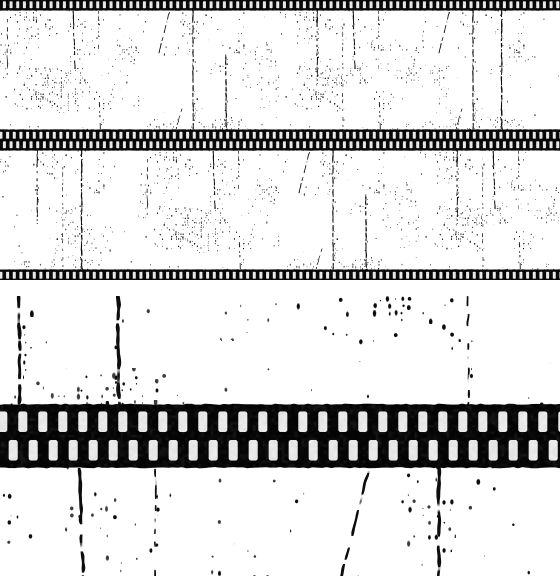
Top, the full canvas; bottom, a detail of the centre.
Reproduce this pattern procedurally as a Shadertoy shader.

```glsl
// Two scratched film strips, one above the other, with perforated black borders.
// Each strip is four unit frames wide; the lower one is slid along by one frame.
// Bit masks choose the scratches of each frame, and hashed specks add the dust.

float hash(vec2 p) {
    vec3 q = fract(p.xyx * 0.1031);
    q += dot(q, q.yzx + 33.33);
    return fract((q.x + q.y) * q.z);
}

float noise(vec2 p) {
    vec2 i = floor(p), f = fract(p);
    f *= f * (3.0 - 2.0 * f);
    return mix(mix(hash(i), hash(i + vec2(1, 0)), f.x),
               mix(hash(i + vec2(0, 1)), hash(i + vec2(1, 1)), f.x), f.y);
}

// Antialiased coverage of a shape from its signed distance
float cover(float dist, float px) {
    return clamp(0.5 - dist / px, 0.0, 1.0);
}

float roundBox(vec2 p, vec2 halfSize, float radius) {
    vec2 q = abs(p) - halfSize + radius;
    return length(max(q, 0.0)) + min(max(q.x, q.y), 0.0) - radius;
}

// Scratch as (top x, bottom x, top depth, bottom depth), heaviest first
const int SCRATCHES = 11;
const vec4 scratch[SCRATCHES] = vec4[SCRATCHES](
    vec4(0.583, 0.583, 0.05, 0.95), vec4(0.612, 0.617, 0.39, 0.95),
    vec4(0.378, 0.380, 0.05, 0.95), vec4(0.521, 0.537, 0.05, 0.50),
    vec4(0.266, 0.266, 0.05, 0.60), vec4(0.711, 0.719, 0.73, 0.95),
    vec4(0.219, 0.135, 0.05, 0.38), vec4(0.307, 0.255, 0.75, 0.93),
    vec4(0.052, 0.052, 0.05, 0.56), vec4(0.448, 0.448, 0.12, 0.95),
    vec4(0.703, 0.703, 0.05, 0.35));
// Bit n is set where frame n carries that scratch
const int frameMask[SCRATCHES] = int[SCRATCHES](17, 4, 20, 10, 9, 10, 20, 20, 2, 9, 10);

// Returns scratch ink in x and the dustiness around the scratches in y
vec2 scratches(vec2 p, int frame, float px) {
    vec2 result = vec2(0.0);
    for (int i = 0; i < SCRATCHES; i++) {
        if (((frameMask[i] >> frame) & 1) == 0) continue;
        vec4 s = scratch[i];
        float faint = float(i) / float(SCRATCHES - 1);
        float seed = float(i) * 7.0;
        float along = (p.y - s.z) / (s.w - s.z);
        float wobble = 0.004 * (noise(vec2(p.y * 45.0, seed)) - 0.5);
        float dist = abs(p.x - mix(s.x, s.y, along) - wobble);
        float inside = cover(max(s.z - p.y, p.y - s.w), px);
        float gaps = noise(vec2(p.y * 70.0, seed + 3.0));
        float dash = smoothstep(0.0, 0.15, gaps - mix(0.12, 0.42, faint));
        float width = mix(0.0042, 0.0018, faint) * (0.6 + 0.7 * gaps);
        result.x = max(result.x, cover(dist - width, px) * dash * inside);
        float straight = 1.0 - smoothstep(0.01, 0.04, abs(s.x - s.y));
        result.y += exp(-dist * 60.0) * inside * straight;
    }
    return result;
}

// Small hashed flecks that gather in clouds and beside scratches
float specks(vec2 p, float seed, float halo, float px) {
    const float GRID = 60.0;
    vec2 id = floor(p * GRID) + seed * 71.0;
    float cloud = smoothstep(0.60, 0.95, noise(p * 5.5 + seed * 13.0));
    float present = step(hash(id), 0.004 + 0.2 * cloud + 0.09 * halo);
    vec2 jitter = 0.36 * vec2(hash(id + 11.3), hash(id + 27.7)) - 0.18;
    vec2 q = fract(p * GRID) - 0.5 + jitter;
    q.y *= mix(0.5, 1.0, hash(id + 41.9));
    float radius = mix(0.04, 0.27, hash(id + 53.1));
    return present * cover((length(q) - radius) / GRID, px);
}

void mainImage(out vec4 fragColor, in vec2 fragCoord) {
    vec2 p = 2.0 * fragCoord / iResolution.y;
    float px = 2.0 / iResolution.y;
    float row = 1.0 - floor(p.y);

    // Position inside a frame, with depth measured down from the strip's top
    vec2 f = vec2(fract(p.x), 1.0 - fract(p.y));
    float frame = mod(floor(p.x) - row + 1.0, 5.0);

    // Worn white frame: alternate frames share one layer of dust
    vec2 worn = scratches(f, int(frame), px);
    float ink = max(worn.x, specks(f, 2.0 + mod(frame, 2.0), worn.y, px));
    ink = max(ink, 0.8 * specks(f + 0.37, 5.0 + frame, 0.0, px));
    vec3 color = mix(vec3(1.0), vec3(0.05), ink);

    // Black border with a slightly rough edge and faint grain
    float edge = min(f.y, 1.0 - f.y);
    float rough = 0.003 * (noise(p * 90.0) - 0.5);
    float grain = noise(p * 130.0 + 19.0);
    vec3 black = vec3(0.015 + 0.08 * grain * grain * grain);
    color = mix(color, black, cover(edge - 0.0755 + rough, px));

    // Perforations: 21 per frame, staggered between top and bottom borders
    float phase = f.y < 0.5 ? 0.66 : 0.14;
    float holeX = (fract(p.x * 21.0 - phase + 0.5) - 0.5) / 21.0;
    float hole = roundBox(vec2(holeX, edge - 0.034), vec2(0.0108, 0.0245), 0.006);
    color = mix(color, vec3(0.89 + 0.04 * grain), cover(hole, px));

    fragColor = vec4(color, 1.0);
}
```
